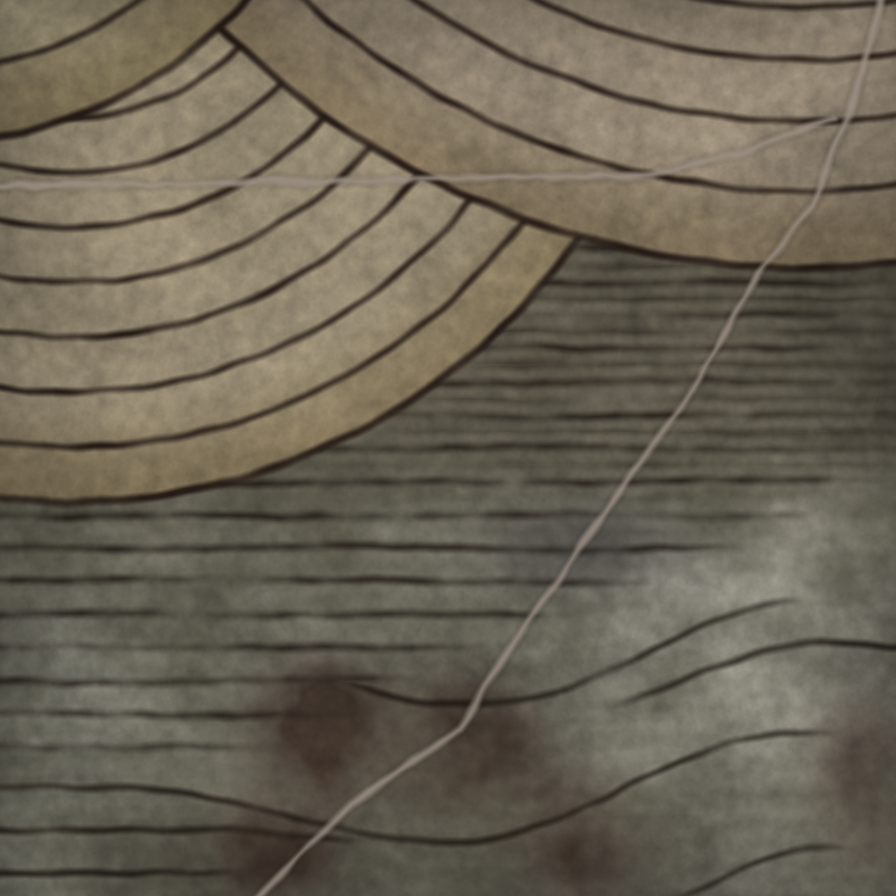
Reproduce this texture procedurally as a Shadertoy shader.

```glsl
// Weathered ink painting: ringed fans above a striped sea with swells, crossed by pale cracks.

const float SOFT = 0.0039; // blur of every inked edge
const vec3 FLAT = vec3(0.0, 0.0, 1.0);

vec2 hashGradient(vec2 cell) {
  vec2 h = vec2(dot(cell, vec2(127.1, 311.7)), dot(cell, vec2(269.5, 183.3)));
  return 2.0 * fract(sin(h) * 43758.5) - 1.0;
}

float noise(vec2 p) {
  vec2 i = floor(p), f = fract(p), e = vec2(0, 1);
  vec2 u = f * f * f * (f * (f * 6.0 - 15.0) + 10.0);
  float low = mix(dot(hashGradient(i), f), dot(hashGradient(i + e.yx), f - e.yx), u.x);
  float high = mix(dot(hashGradient(i + e), f - e), dot(hashGradient(i + e.yy), f - e.yy), u.x);
  return mix(low, high, u.y);
}

float fbm(vec2 p) {
  float sum = 0.0, amp = 0.6;
  for (int i = 0; i < 4; i++) {
    sum += amp * noise(p);
    p = mat2(1.6, 1.2, -1.2, 1.6) * p + 7.3;
    amp *= 0.55;
  }
  return sum;
}

float stroke(float dist, float halfWidth, float soft) {
  return 1.0 - smoothstep(halfWidth - soft, halfWidth + soft, abs(dist));
}

float blob(vec2 p, vec2 centre, vec2 size) {
  vec2 q = (p - centre) / size;
  return exp(-dot(q, q));
}

float segment(vec2 p, vec2 a, vec2 b) {
  vec2 pa = p - a, ba = b - a;
  return length(pa - ba * clamp(dot(pa, ba) / dot(ba, ba), 0.0, 1.0));
}

// Disc with concentric rings; spacing = (first gap, quadratic shrink)
vec3 paintFan(vec3 under, vec2 p, vec2 centre, float radius, vec2 spacing, vec3 tint, float soft) {
  float depth = radius - length(p - centre);
  vec3 paper = tint * mix(vec3(0.87, 0.84, 0.77), vec3(1), smoothstep(0.0, 0.13, depth));
  vec3 col = mix(under, paper, smoothstep(-soft, soft, depth));
  float wear = 0.85 + 0.45 * noise(p * 17.0);
  float ink = stroke(depth, 0.0042, soft);
  for (float k = 1.0; k < 8.0; k++) {
    float ring = depth - spacing.x * k + spacing.y * k * k;
    ink = max(ink, 0.92 * stroke(ring, 0.0024 + 0.0014 * wear, soft));
  }
  return mix(col, vec3(0.14, 0.10, 0.08), clamp(ink * wear, 0.0, 0.95));
}

// Level line with one dip and one rise, each (height, start, end)
float swell(vec2 p, float base, vec3 dip, vec3 rise, vec2 span, float soft) {
  float y = base - dip.x * smoothstep(dip.y, dip.z, p.x) + rise.x * smoothstep(rise.y, rise.z, p.x);
  float ends = smoothstep(span.x, span.x + 0.06, p.x) * (1.0 - smoothstep(span.y - 0.06, span.y, p.x));
  float wear = clamp(0.8 + 0.8 * noise(p * 13.0 + base * 40.0), 0.3, 1.0);
  return ends * wear * stroke((p.y - y) * 0.92, 0.0034, soft);
}

// Horizontal strokes, broken by noise and fading toward the lower right
float seaStripes(vec2 p, float soft) {
  float gap = 0.0371, row = (p.y - 0.277) / gap, id = floor(row + 0.5);
  float drift = 0.2 * noise(vec2(p.x * 4.0, id * 3.7));
  float main = stroke((row - id + drift) * gap, 0.0038, soft * 1.35);
  float fine = stroke((fract(row + drift) - 0.5) * gap, 0.0032, soft * 1.35);
  float broken = 0.72 + 1.1 * noise(vec2(p.x * 6.0, id * 5.31 + 0.4)) + 0.8 * noise(vec2(p.x * 27.0, id * 2.63));
  float patchy = clamp(0.5 + 1.2 * noise(vec2(p.x * 9.0, floor(row) * 4.37)), 0.0, 1.0);
  float reach = 1.0 - smoothstep(-0.08, 0.05, p.x - 2.4 * p.y + 0.13);
  reach *= 1.0 - 0.5 * smoothstep(0.86, 1.0, p.x);
  float upper = smoothstep(0.36, 0.55, p.y) * smoothstep(0.25, 0.55, p.x);
  return reach * smoothstep(0.12, 0.16, p.y) * max(main * clamp(broken, 0.1, 1.0), 0.8 * fine * upper * patchy);
}

vec3 paintSea(vec2 p, float soft) {
  float cloud = fbm(p * 7.0 + 2.0);
  float streak = noise(p * vec2(9, 48)) + 0.6 * noise(p * vec2(26, 70));
  vec3 col = mix(vec3(0.43, 0.425, 0.375), vec3(0.36, 0.34, 0.29), smoothstep(0.25, 0.6, p.y));
  col += 0.13 * blob(p, vec2(0.88, 0.27), vec2(0.22, 0.2)) * (0.8 + 1.3 * cloud);
  col += 0.24 * cloud * (1.0 - smoothstep(0.25, 0.6, p.y)) + 0.05 * streak;
  // Brown stains
  float stain = blob(p, vec2(0.36, 0.18), vec2(0.09, 0.08)) + blob(p, vec2(0.53, 0.14), vec2(0.08, 0.11));
  stain += blob(p, vec2(0.28, 0.04), vec2(0.11, 0.05)) + 0.7 * blob(p, vec2(0.66, 0.06), vec2(0.1, 0.07));
  stain += 0.6 * blob(p, vec2(0.97, 0.12), vec2(0.08, 0.12));
  col = mix(col, vec3(0.22, 0.165, 0.135), clamp(stain * (0.75 + 1.9 * cloud), 0.0, 0.85));
  col = mix(col, vec3(0.25, 0.24, 0.24), 0.65 * blob(p, vec2(0.65, 0.39), vec2(0.12, 0.05)));
  // Stripes and swells
  float ink = seaStripes(p, soft);
  ink = max(ink, swell(p, 0.241, vec3(0.026, 0.36, 0.48), vec3(0.115, 0.547, 0.9), vec2(0.36, 0.91), soft));
  ink = max(ink, swell(p, 0.193, vec3(0.007, 0.92, 1), vec3(0.091, 0.586, 0.924), vec2(0.67, 1.1), soft));
  ink = max(ink, swell(p, 0.122, vec3(0.0625, 0.13, 0.5), vec3(0.122, 0.508, 0.885), vec2(-0.1, 0.95), soft));
  ink = max(ink, swell(p, 0.073, vec3(0.01, 0.26, 0.39), FLAT, vec2(-0.1, 0.42), soft));
  ink = max(ink, swell(p, 0.026, FLAT, FLAT, vec2(-0.1, 0.28), soft));
  ink = max(ink, swell(p, -0.009, FLAT, vec3(0.0625, 0.716, 0.911), vec2(0.73, 0.96), soft));
  return mix(col, vec3(0.13, 0.105, 0.085), 0.85 * ink);
}

void mainImage(out vec4 fragColor, in vec2 fragCoord) {
  vec2 uv = fragCoord / iResolution.xy;
  float soft = max(SOFT, 1.0 / iResolution.y);
  vec2 p = uv + 0.004 * vec2(noise(uv * 19.0), noise(uv * 21.0 + 9.0));
  vec3 col = paintSea(p, soft);
  col = paintFan(col, p, vec2(0.078, 1.134), 0.694, vec2(0.0612, 0), vec3(0.585, 0.54, 0.45), soft);
  col = paintFan(col, p, vec2(0.898, 1.628), 0.927, vec2(0.0911, 0.0046), vec3(0.585, 0.535, 0.46), soft);
  col = paintFan(col, p, vec2(-0.078, 1.3125), 0.471, vec2(0.0807, 0), vec3(0.585, 0.545, 0.445), soft);
  // Mottling, grain and darkened borders
  col *= 1.0 + 0.3 * fbm(uv * 6.0 + 4.0) + 0.26 * fbm(uv * 50.0);
  vec2 edge = abs(uv - 0.5) * 2.0;
  col *= 1.0 - 0.2 * pow(max(edge.x, edge.y), 7.0);
  // Cracks: one falling, one level
  vec2 fall[9] = vec2[9](vec2(0.983, 1), vec2(0.964, 0.922), vec2(0.908, 0.772), vec2(0.846, 0.694),
    vec2(0.781, 0.577), vec2(0.56, 0.264), vec2(0.514, 0.186), vec2(0.391, 0.102), vec2(0.28, -0.01));
  vec2 level[4] = vec2[4](vec2(-0.01, 0.792), vec2(0.729, 0.805), vec2(0.833, 0.831), vec2(0.931, 0.87));
  vec2 q = p + 0.005 * noise(uv * 37.0);
  float dist = 1.0;
  for (int i = 0; i < 8; i++) dist = min(dist, segment(q, fall[i], fall[i + 1]));
  for (int i = 0; i < 3; i++) dist = min(dist, segment(q, level[i], level[i + 1]));
  float width = 0.0033 + 0.003 * noise(uv * 31.0 + 5.0);
  col *= 1.0 - 0.15 * stroke(dist, width + 0.003, soft * 1.5);
  col = mix(col, vec3(0.62, 0.57, 0.525), 0.8 * stroke(dist, width, soft));
  fragColor = vec4(clamp(col, 0.0, 1.0), 1.0);
}
```
